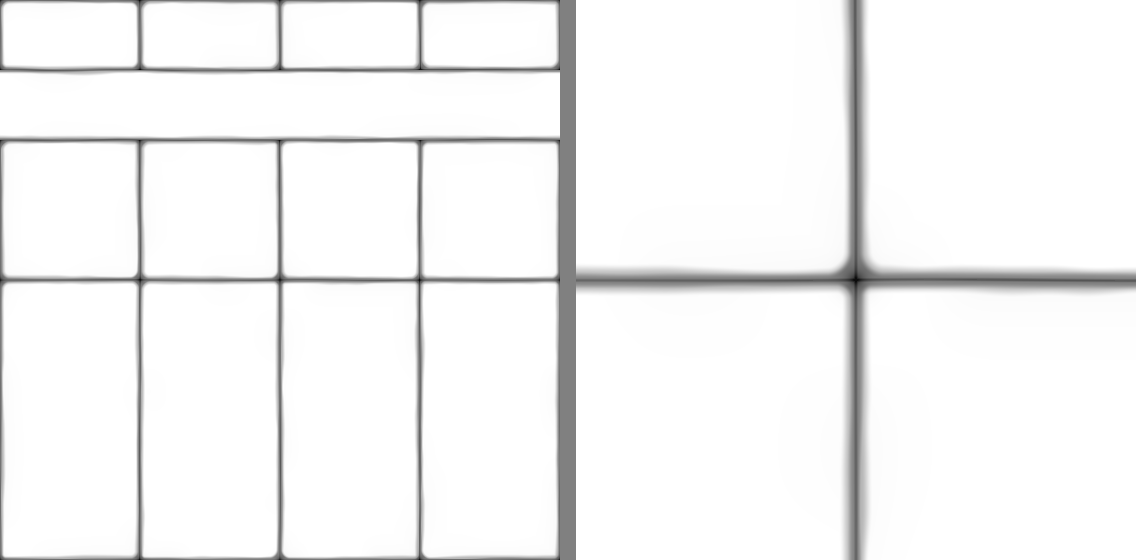
Left, the full canvas; right, a detail of the centre.
Give the GLSL for this texture map, as a WebGL 1 fragment shader.

```glsl
precision highp float;
// Painted grey seams between white panels: four columns in three rows of
// different height, plus one unbroken band. Each panel is a rounded box whose
// inner distance drives layered strokes, with periodic noise varying the width.

#define COLUMNS 4.0
#define WASH_WIDTH vec2(0.0060, 0.0122)
#define STROKE_WIDTH vec2(0.0022, 0.0074)
#define HAIR_WIDTH 0.0016
#define CORNER_RADIUS vec2(0.009, 0.019)
#define CORNER_SPREAD 0.0045
#define WASH_INK 0.27
#define STROKE_INK 0.20
#define HAIR_INK 0.20
#define CORNER_INK 0.42
#define HALO_INK 0.028
#define SEAM_WANDER 0.0016

uniform vec2 u_resolution;

float hash(vec3 p) {
  p = fract(p * 0.1031);
  p += dot(p, p.yzx + 33.33);
  return fract((p.x + p.y) * p.z);
}

// Value noise that wraps over the unit square; cells is a whole number.
float wrapNoise(vec2 uv, float cells, float seed) {
  vec2 g = uv * cells;
  vec2 i = floor(g);
  vec2 f = fract(g);
  f = f * f * (3.0 - 2.0 * f);
  vec2 a = mod(i, cells);
  vec2 b = mod(i + 1.0, cells);
  return mix(mix(hash(vec3(a, seed)), hash(vec3(b.x, a.y, seed)), f.x),
             mix(hash(vec3(a.x, b.y, seed)), hash(vec3(b, seed)), f.x), f.y);
}

// Two octaves, for strokes that swell slowly and fray a little.
float strokeNoise(vec2 uv, float cells, float seed) {
  return 0.72 * wrapNoise(uv, cells, seed)
       + 0.28 * wrapNoise(uv, cells * 3.0, seed + 5.0);
}

// Lower and upper limit of the row holding y, then its index.
vec3 rowAt(float y) {
  if (y < 0.5) return vec3(0.0, 0.5, 0.0);
  if (y < 0.75) return vec3(0.5, 0.75, 1.0);
  if (y < 0.875) return vec3(0.75, 0.875, 2.0);
  return vec3(0.875, 1.0, 3.0);
}

// Full ink at the seam, fading out at the given width.
float fade(float start, float width, float d) {
  return 1.0 - smoothstep(start * width, width, d);
}

void main() {
  vec2 uv = gl_FragCoord.xy / u_resolution;
  float pixel = 1.0 / min(u_resolution.x, u_resolution.y);

  // Let the seams wander slightly, but keep the outer border fixed.
  vec2 wander = vec2(wrapNoise(uv, 9.0, 2.0), wrapNoise(uv, 9.0, 7.0)) - 0.5;
  vec2 border = smoothstep(0.0, 0.03, min(uv, 1.0 - uv));
  vec2 pos = uv + SEAM_WANDER * wander * border;

  // Panel-local position and half size.
  vec3 row = rowAt(pos.y);
  bool band = row.z == 2.0;
  float column = band ? 0.0 : floor(pos.x * COLUMNS);
  vec2 halfSize = vec2(0.5 / COLUMNS, 0.5 * (row.y - row.x));
  vec2 local = vec2(pos.x - (column + 0.5) / COLUMNS,
                    pos.y - 0.5 * (row.x + row.y));
  if (band) {
    local.x = 0.0;
    halfSize.x = 1.0;
  }
  float seed = 11.0 + column * 13.0 + row.z * 59.0;

  // Distance inward from the rounded outline, and from the straight seam.
  vec2 side = step(0.0, local);
  float radius = mix(CORNER_RADIUS.x, CORNER_RADIUS.y,
                     hash(vec3(side * 7.0, seed)));
  vec2 gap = halfSize - abs(local);
  vec2 q = radius - gap;
  float inset = radius - length(max(q, 0.0)) - min(max(q.x, q.y), 0.0);
  float seam = min(gap.x, gap.y);

  // Layered strokes, each with its own changing width.
  float washNoise = strokeNoise(uv, 13.0, seed);
  float bodyNoise = strokeNoise(uv, 11.0, seed + 3.0);
  float washWidth = mix(WASH_WIDTH.x, WASH_WIDTH.y, washNoise);
  float bodyWidth = mix(STROKE_WIDTH.x, STROKE_WIDTH.y, bodyNoise);
  float ink = WASH_INK * fade(0.3, washWidth, inset);
  ink += STROKE_INK * fade(0.25, bodyWidth, inset);
  ink += HAIR_INK * fade(0.0, max(HAIR_WIDTH, pixel), seam)
       * mix(0.45, 1.2, wrapNoise(uv, 17.0, 4.0));

  // Dark meeting points and a faint, patchy smudge inside the outline.
  ink += CORNER_INK * exp(-length(gap) / CORNER_SPREAD);
  float patchy = smoothstep(0.35, 0.85, wrapNoise(uv, 10.0, seed + 8.0));
  ink += HALO_INK * patchy * exp(-max(inset, 0.0) / 0.018);

  gl_FragColor = vec4(vec3(clamp(1.0 - ink, 0.05, 1.0)), 1.0);
}
```
